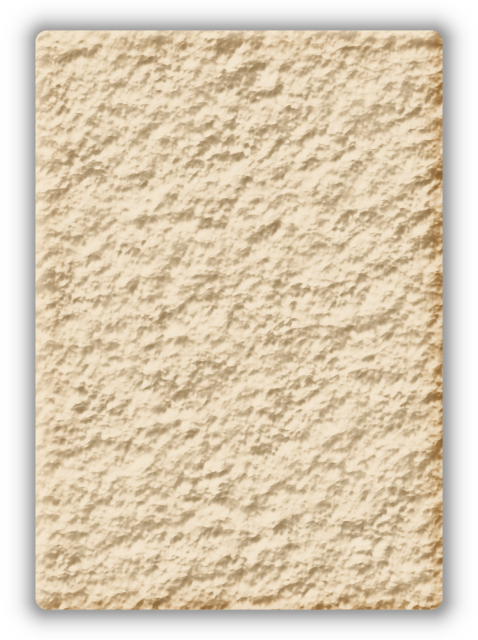
This texture is drawn by a WebGL 2 fragment shader. Its source:

```glsl
#version 300 es
precision highp float;
// Rounded slab of clumpy, side-lit sand with a bevelled rim and a soft shadow on white.

#define HALF_SIZE vec2(0.318, 0.4525)  // slab half extent, in canvas heights
#define CORNER 0.018                   // corner radius
#define SHADOW_WIDTH 0.0187
#define SHADOW_DEPTH 0.375
#define CLUMP_SCALE 21.0               // cells per canvas height, coarsest layer
#define LIGHT_DIR vec2(-0.45, 0.89)
#define RELIEF 1.0                     // contrast of the sand
#define SAND_LIGHT vec3(0.955, 0.905, 0.82)
#define SAND_MID vec3(0.895, 0.82, 0.70)
#define SAND_DARK vec3(0.58, 0.475, 0.32)
#define RIM_BROWN vec3(0.80, 0.64, 0.40)
#define GRAIN_SLANT 0.6                // direction of the clumps, radians

uniform vec2 u_resolution;
out vec4 fragColor;

vec3 hash3(vec2 cell) {
  vec3 h = fract(cell.xyx * vec3(0.1031, 0.1030, 0.0973));
  h += dot(h, h.yxz + 33.33);
  return fract((h.xxy + h.yzz) * h.zyx);
}

// Cellular noise: a soft bump of random height per cell, plus the crest of the
// tallest one, which leaves creases between neighbouring grains.
float bumps(vec2 p) {
  vec2 cell = floor(p);
  float sum = 0.0, crest = 0.0;
  for (int y = -1; y <= 1; y++) {
    for (int x = -1; x <= 1; x++) {
      vec2 c = cell + vec2(x, y);
      vec3 h = hash3(c + 200.0);
      vec2 d = p - c - h.xy;
      float k = max(0.0, 1.0 - dot(d, d));
      sum += k * k * k * (2.0 * h.z - 1.0);
      crest = max(crest, k * (0.4 + 0.6 * h.z));
    }
  }
  return 0.85 * sum + 0.5 * (crest - 0.6);
}

mat2 rotation(float a) {
  return mat2(cos(a), -sin(a), sin(a), cos(a));
}

// Signed light on the sand: each layer is compared with itself nearer the light.
float sandLight(vec2 p) {
  mat2 slant = rotation(GRAIN_SLANT);
  vec2 q = slant * p;
  vec2 toLight = slant * LIGHT_DIR;
  float scale = CLUMP_SCALE, sum = 0.0;
  for (int i = 0; i < 5; i++) {
    float fi = float(i);
    float weight = 0.56 * exp(-0.2 * (fi - 2.3) * (fi - 2.3));
    vec2 stretch = mix(vec2(0.75, 1.1), vec2(1.0), min(fi / 3.0, 1.0));
    mat2 turn = rotation(0.9 * max(fi - 2.0, 0.0));
    vec2 a = turn * (q * stretch) * scale + fi * 17.3 + sum * vec2(0.7, -0.5);
    sum += weight * (bumps(a) - bumps(a + 0.5 * turn * (toLight * stretch)));
    scale *= 1.75;
  }
  // Scattered ragged hollows are rougher and darker.
  float hollow = smoothstep(0.2, 0.7, bumps(q * vec2(13.0, 21.0) + 7.7) - 0.45 * sum);
  return RELIEF * sum * (0.9 + 0.25 * hollow) - 0.2 * hollow + 0.03;
}

// Lit sand levels off quickly, so that shade reads as separate spots.
vec3 sandColor(float light) {
  vec3 shaded = mix(SAND_MID, SAND_DARK, 1.0 - exp(-1.4 * max(-light, 0.0)));
  return mix(shaded, SAND_LIGHT, 1.0 - exp(-3.2 * max(light, 0.0)));
}

float roundedBox(vec2 p, vec2 halfSize, float r) {
  vec2 d = abs(p) - halfSize + r;
  return length(max(d, 0.0)) + min(max(d.x, d.y), 0.0) - r;
}

float falloff(float d, float width) {
  float t = max(d, 0.0) / width;
  return exp(-t * t);
}

void main() {
  vec2 p = (gl_FragCoord.xy - 0.5 * u_resolution) / u_resolution.y;
  float pixel = 1.0 / u_resolution.y;
  float edge = roundedBox(p, HALF_SIZE, CORNER);

  // Page and shadow
  float away = max(roundedBox(p - vec2(0.0015, -0.001), HALF_SIZE, CORNER), 0.0);
  vec3 page = vec3(1.0 - SHADOW_DEPTH * exp(-pow(away / SHADOW_WIDTH, 1.5)));

  // Sand
  float light = sandLight(p);
  vec3 sand = sandColor(light);

  // Rim: warm all round, brown at right and bottom, pale at left and top
  vec2 low = p + HALF_SIZE, high = HALF_SIZE - p;
  float rough = clamp(0.6 - 0.9 * light, 0.15, 1.0);
  float warm = 0.3 * falloff(-edge, 0.045);
  float brown = max(0.6 * falloff(high.x, 0.018), 0.5 * falloff(low.y, 0.013));
  sand *= mix(vec3(1.0), RIM_BROWN, clamp((warm + brown) * rough, 0.0, 1.0));
  float pale = max(falloff(low.x, 0.021), 0.9 * falloff(high.y, 0.013));
  sand = mix(sand, vec3(0.97, 0.92, 0.83), 0.6 * pale * (1.0 - 0.7 * brown));

  float cover = smoothstep(0.75 * pixel, -0.75 * pixel, edge);
  fragColor = vec4(mix(page, sand, cover), 1.0);
}
```
